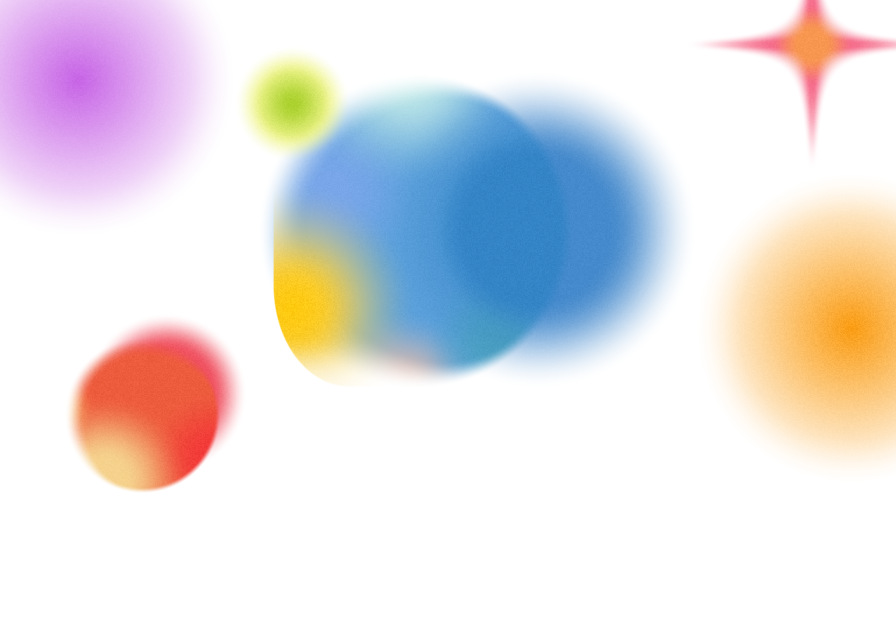
A WebGL 2 fragment shader for this background:

```glsl
#version 300 es
precision highp float;
// Soft gradient blobs, overlapping blue discs and a blurred star on white.
// Radial masks are layered back to front, with fine grain on the colour.
// All lengths are in canvas heights, measured from the lower left.
uniform vec2 u_resolution;
out vec4 fragColor;

float hash(vec2 p) {
    vec3 q = fract(p.xyx * 0.1031);
    q += dot(q, q.yzx + 33.33);
    return fract((q.x + q.y) * q.z);
}

// One inside the inner radius, easing to zero at the outer radius.
float glow(vec2 p, vec2 center, float inner, float outer) {
    return 1.0 - smoothstep(inner, outer, length(p - center));
}

// Glow with a pointed centre and a soft outer rim.
float cone(vec2 p, vec2 center, float radius) {
    float t = clamp(1.0 - length(p - center) / radius, 0.0, 1.0);
    return t * mix(smoothstep(0.0, 0.3, t), 1.0, 0.5);
}

vec3 blueDiscs(vec3 color, vec2 p) {
    vec2 rightCenter = vec2(0.846, 0.639);
    color = mix(color, vec3(0.27, 0.54, 0.80), glow(p, rightCenter, 0.11, 0.252));

    // Tints inside the left disc
    vec3 body = vec3(0.36, 0.63, 0.86);
    body = mix(body, vec3(0.47, 0.65, 0.91), glow(p, vec2(0.52, 0.70), 0.02, 0.15));
    body = mix(body, vec3(0.75, 0.91, 0.91), glow(p, vec2(0.64, 0.89), 0.02, 0.19));
    body = mix(body, vec3(0.88, 0.74, 0.68), glow(p, vec2(0.63, 0.385), 0.01, 0.13));
    body = mix(body, vec3(0.29, 0.64, 0.73), 0.8 * glow(p, vec2(0.785, 0.465), 0.01, 0.12));

    // Darker overlap with the right disc
    vec3 deep = vec3(0.19, 0.51, 0.77);
    body = mix(body, deep, 0.5 * glow(p, rightCenter, 0.11, 0.255));
    body = mix(body, deep, 0.85 * glow(p, rightCenter, 0.11, 0.17));

    // The rim is blurred on the left and crisper on the right
    vec2 q = p - vec2(0.654, 0.637);
    float blur = mix(0.075, 0.022, smoothstep(-0.15, 0.16, q.x));
    return mix(color, body, 1.0 - smoothstep(0.247 - blur, 0.249, length(q)));
}

vec3 yellowDrop(vec3 color, vec2 p) {
    vec2 q = (p - vec2(0.549, 0.551)) / vec2(0.119, 0.159);
    float clipMask = 1.0 - smoothstep(0.985, 1.01, length(min(q, 0.0)));
    float d = length(p - vec2(0.458, 0.515));
    vec3 tint = mix(vec3(1.0, 0.79, 0.06), vec3(0.94, 0.82, 0.40), smoothstep(0.0, 0.14, d));
    tint = mix(tint, vec3(1.0, 0.95, 0.80), 0.8 * smoothstep(0.47, 0.39, p.y));
    return mix(color, tint, clipMask * (1.0 - smoothstep(0.04, 0.20, d)));
}

vec3 redBlob(vec3 color, vec2 p) {
    color = mix(color, vec3(0.94, 0.32, 0.38), glow(p, vec2(0.262, 0.381), 0.07, 0.127));
    vec2 q = p - vec2(0.224, 0.347);
    vec3 body = vec3(0.93, 0.36, 0.24);
    body = mix(body, vec3(0.95, 0.23, 0.22), glow(p, vec2(0.34, 0.28), 0.02, 0.11));
    body = mix(body, vec3(0.96, 0.82, 0.55), glow(p, vec2(0.165, 0.245), 0.03, 0.135));
    body = mix(body, vec3(0.97, 0.78, 0.46), glow(p, vec2(0.085, 0.36), 0.01, 0.065));
    float blur = mix(0.03, 0.008, smoothstep(-0.08, 0.08, q.x - q.y));
    return mix(color, body, 1.0 - smoothstep(0.121 - blur, 0.123, length(q)));
}

// Four tapering arms from a hyperbolic distance, fading towards their tips.
vec3 star(vec3 color, vec2 p) {
    vec2 q = abs(p - vec2(1.277, 0.930));
    float d = length(q);
    float shape = 1.0 - smoothstep(0.018, 0.044, sqrt(q.x * q.y + 0.00012));
    float arms = 1.0 - smoothstep(0.05, 0.20, d);
    vec3 tint = mix(vec3(0.97, 0.59, 0.31), vec3(0.96, 0.42, 0.54), smoothstep(0.02, 0.065, d));
    return mix(color, tint, shape * arms);
}

void main() {
    vec2 p = gl_FragCoord.xy / u_resolution.y;
    vec3 color = vec3(1.0);

    // Purple and orange glows
    color = mix(color, vec3(0.78, 0.39, 0.90), cone(p, vec2(0.123, 0.874), 0.245));
    color = mix(color, vec3(0.98, 0.61, 0.07), cone(p, vec2(1.339, 0.484), 0.243));

    // Blue group with its yellow drop
    color = blueDiscs(color, p);
    color = yellowDrop(color, p);

    // Lime dot
    vec2 limeCenter = vec2(0.460, 0.837);
    float limeDistance = length(p - limeCenter);
    vec3 lime = mix(vec3(0.67, 0.82, 0.18), vec3(0.94, 0.96, 0.55), smoothstep(0.0, 0.07, limeDistance));
    color = mix(color, lime, glow(p, limeCenter, 0.045, 0.092));

    color = redBlob(color, p);
    color = star(color, p);

    // Grain, strongest where the colour is saturated
    float chroma = max(color.r, max(color.g, color.b)) - min(color.r, min(color.g, color.b));
    color += (hash(floor(p * 546.0)) - 0.5) * 0.05 * chroma;
    fragColor = vec4(clamp(color, 0.0, 1.0), 1.0);
}
```
